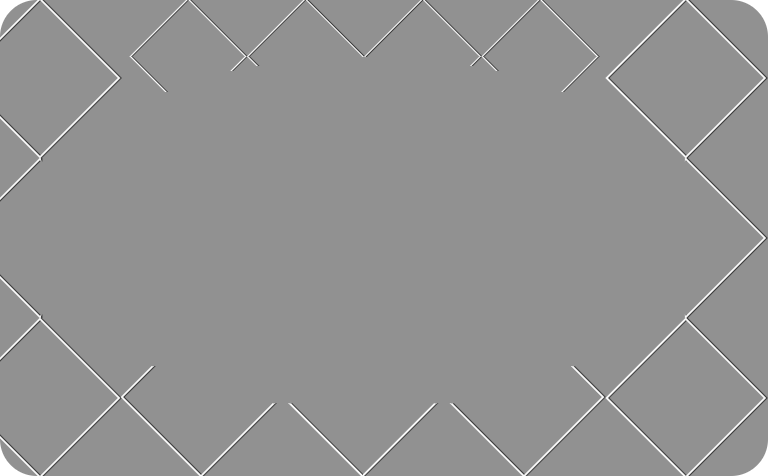
Write a WebGL 2 fragment shader that draws this background.

```glsl
#version 300 es
precision highp float;
// A flat grey card with rounded corners, bordered by engraved diamonds.
// Each diamond is a distance outline, trimmed by half planes; a shifted
// dark copy beneath the light lines gives the bevel. Unit: canvas width.

uniform vec2 u_resolution;
out vec4 fragColor;

const vec3 CARD = vec3(0.57);
const vec3 OUTSIDE = vec3(1.0);
const vec3 LIGHT = vec3(0.98);
const vec3 DARK = vec3(0.25);

const float CORNER_RADIUS = 0.048;
const float BOLD = 0.0012;           // half widths of the lines
const float FINE = 0.0007;
const vec2 BEVEL_SHIFT = vec2(0.0020, 0.0);

const float LARGE = 0.1030;          // half diagonals of the diamonds
const float SMALL = 0.0750;
const vec2 COLUMN_X = vec2(0.0521, 0.8930);
const float COLUMN_STEP = 0.2083;
const vec2 BOTTOM_START = vec2(0.2617, 0.1028);
const float BOTTOM_STEP = 0.2103;
const float TOP_START = 0.2448;
const float TOP_STEP = 0.1527;
const float TOP_DEPTH = 0.0735;

float diamondOutline(vec2 q, float radius) {
  return abs(abs(q.x) + abs(q.y) - radius) * 0.7071;
}

float roundedBox(vec2 q, vec2 halfSize, float radius) {
  vec2 d = abs(q) - halfSize + radius;
  return length(max(d, 0.0)) + min(max(d.x, d.y), 0.0) - radius;
}

float coverage(float d, float pixel) {
  return clamp(0.5 - d / pixel, 0.0, 1.0);
}

// Three diamonds at each side; the middle one keeps its outward half.
float sideColumns(vec2 p, float height) {
  float d = 1.0;
  for (int side = 0; side < 2; side++) {
    float outward = float(side) * 2.0 - 1.0;
    for (int row = -1; row <= 1; row++) {
      vec2 centre = vec2(COLUMN_X[side], 0.5 * height + float(row) * COLUMN_STEP);
      vec2 q = p - centre;
      float edge = diamondOutline(q, LARGE);
      if (row == 0) edge = max(edge, -q.x * outward);
      d = min(d, edge);
    }
  }
  return d;
}

// Three open V shapes; the outermost arms fold back above their tips.
float bottomRow(vec2 p) {
  float d = 1.0;
  for (int i = 0; i < 3; i++) {
    vec2 q = p - BOTTOM_START - vec2(float(i) * BOTTOM_STEP, 0.0);
    bool outer = float(i - 1) * q.x > 0.0;
    float top = outer ? 0.039 : -0.0094;
    d = min(d, max(diamondOutline(q, LARGE), q.y - top));
  }
  return d;
}

// Four small peaks whose lower arms shorten toward the middle.
float topRow(vec2 p, float height) {
  float d = 1.0;
  for (int i = 0; i < 4; i++) {
    float place = float(i) - 1.5;
    vec2 q = p - vec2(TOP_START + float(i) * TOP_STEP, height - TOP_DEPTH);
    bool outer = place * q.x > 0.0;
    float endDrop = outer ? 0.0456 : 0.0182;
    float innerDrop = outer ? 0.0117 : 0.0;
    float drop = abs(place) > 1.0 ? endDrop : innerDrop;
    d = min(d, max(diamondOutline(q, SMALL), -q.y - drop));
  }
  return d;
}

float lineMask(vec2 p, float height, float pixel) {
  float bold = min(sideColumns(p, height), bottomRow(p)) - BOLD;
  float fine = topRow(p, height) - FINE;
  return coverage(min(bold, fine), pixel);
}

void main() {
  float pixel = 1.0 / u_resolution.x;
  vec2 p = gl_FragCoord.xy * pixel;
  float height = u_resolution.y * pixel;

  // Shadow first, then the light line over it.
  vec3 color = mix(CARD, DARK, lineMask(p - BEVEL_SHIFT, height, pixel));
  color = mix(color, LIGHT, lineMask(p, height, pixel));

  // Rounded card boundary.
  vec2 halfSize = 0.5 * vec2(1.0, height);
  float card = coverage(roundedBox(p - halfSize, halfSize, CORNER_RADIUS), pixel);
  fragColor = vec4(mix(OUTSIDE, color, card), 1.0);
}
```
